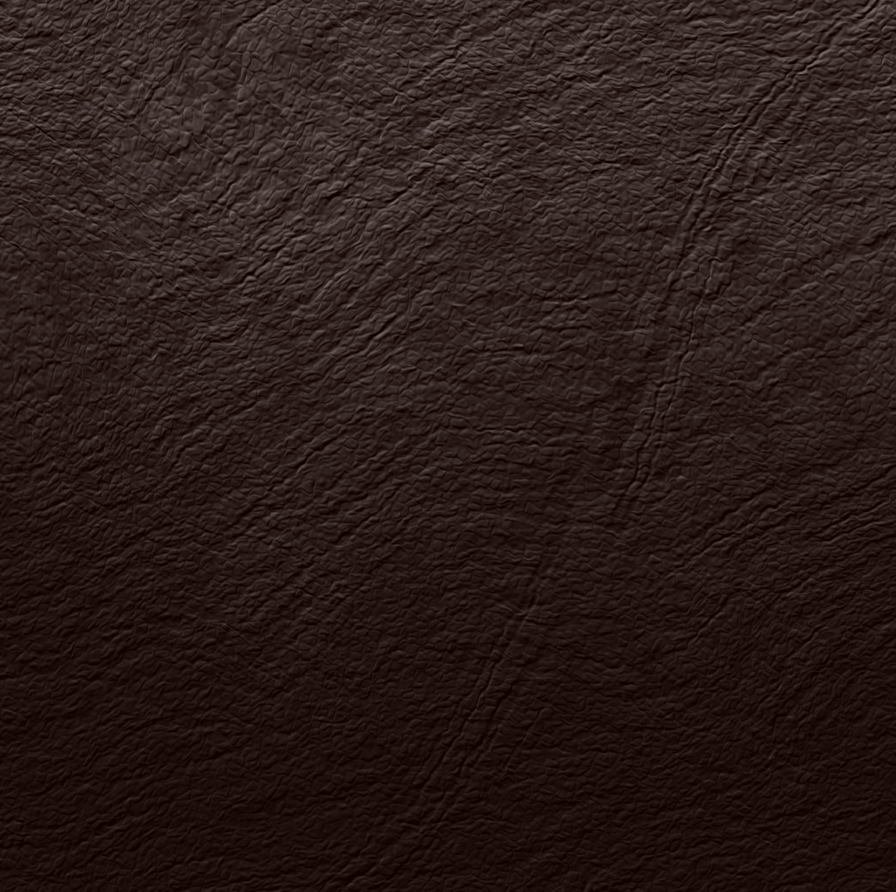
Reproduce this texture procedurally as a WebGL 1 fragment shader.

```glsl
precision highp float;
// Dark brown creased leather: fine grain, directional wrinkles and one long fold, lit from above.

uniform vec2 u_resolution;

const vec3 SHADOW_BROWN = vec3(0.09, 0.03, 0.02);
const vec3 SHEEN_BROWN = vec3(0.38, 0.33, 0.32);
const float TONE_BOTTOM = 0.07;
const float TONE_TOP = 0.46;
const vec2 LIGHT_STEP = vec2(-0.0009, 0.0024);
const float RELIEF_SCALED = 0.85;   // relief contrast that follows the sheen
const float RELIEF_FIXED = 0.19;    // relief contrast everywhere
const float MEAN_HEIGHT = 1.75;
const float VALLEY_DEPTH = 0.34;
const float PEBBLE_FREQ = 125.0;
const float PEBBLE_STRETCH = 1.7;
const float PEBBLE_ANGLE = 0.25;
const float WRINKLE_FREQ = 54.0;
const vec2 STREAK_FREQ = vec2(95.0, 185.0);
const float GRAIN_FREQ = 250.0;
const float FOLD_WIDTH = 0.05;

vec2 hash2(vec2 p) {
  vec3 q = fract(p.xyx * vec3(0.1031, 0.1030, 0.0973));
  q += dot(q, q.yzx + 33.33);
  return fract((q.xx + q.yz) * q.zy);
}

float noise(vec2 p) {
  vec2 i = floor(p);
  vec2 f = fract(p);
  f = f * f * (3.0 - 2.0 * f);
  float low = mix(hash2(i).x, hash2(i + vec2(1.0, 0.0)).x, f.x);
  float high = mix(hash2(i + vec2(0.0, 1.0)).x, hash2(i + 1.0).x, f.x);
  return mix(low, high, f.y);
}

// Coordinates along and across a direction
vec2 alongAcross(vec2 p, float angle) {
  vec2 d = vec2(cos(angle), sin(angle));
  return vec2(dot(p, d), dot(p, vec2(-d.y, d.x)));
}

// Rounded cells parted by narrow creases
float pebbles(vec2 p) {
  vec2 q = alongAcross(p, PEBBLE_ANGLE) * PEBBLE_FREQ;
  q.x /= PEBBLE_STRETCH;
  vec2 cell = floor(q);
  float nearest = 8.0;
  float second = 8.0;
  for (int y = -1; y <= 1; y++) {
    for (int x = -1; x <= 1; x++) {
      vec2 c = cell + vec2(float(x), float(y));
      float d = length(c + hash2(c) - q);
      second = min(second, max(nearest, d));
      nearest = min(nearest, d);
    }
  }
  return smoothstep(-0.05, 0.5, second - nearest);
}

// Valleys where stretched noise crosses its middle value
float creases(vec2 q) {
  return smoothstep(0.0, 0.5, abs(2.0 * noise(q) - 1.0));
}

float wrinkles(vec2 p, float angle, float freq, float stretch) {
  return creases(alongAcross(p, angle) * freq * vec2(1.0 / stretch, 1.0) + angle * 40.0);
}

// Signed distance across the long S-shaped fold
float foldOffset(vec2 p) {
  float y = p.y - 0.5;
  return (p.x - 0.68 - 0.35 * y - 0.9 * y * y * y) * 0.92;
}

float leatherHeight(vec2 p) {
  // Gentle warps bend the wrinkles and roughen their edges
  vec2 broad = vec2(noise(p * 4.0 + 3.0), noise(p * 4.0 + 17.0)) - 0.5;
  vec2 small = vec2(noise(p * 34.0 + 5.0), noise(p * 34.0 + 41.0)) - 0.5;
  vec2 rough = vec2(noise(p * 130.0 + 7.0), noise(p * 130.0 + 61.0)) - 0.5;
  vec2 w = p + 0.10 * broad + 0.008 * small + 0.005 * rough;

  // Patches in which each wrinkle direction prevails
  float diagonal = smoothstep(0.3, 0.6, noise(p * 3.2 + 8.0));
  float level = 1.0 - 0.8 * diagonal;
  float crossing = smoothstep(0.45, 0.75, noise(p * 3.7 + 29.0));

  float u = foldOffset(p + 0.05 * broad + 0.007 * small + 0.004 * rough);
  float band = exp(-u * u / (FOLD_WIDTH * FOLD_WIDTH));

  float h = 0.50 * pebbles(w);
  h += 0.80 * diagonal * wrinkles(w, 0.62, WRINKLE_FREQ, 6.0);
  h += 0.65 * level * wrinkles(w, 0.10, WRINKLE_FREQ * 1.1, 4.5);
  h += 0.50 * crossing * wrinkles(w, -0.55, WRINKLE_FREQ * 1.4, 4.5);
  h += 0.35 * wrinkles(w, 0.35, WRINKLE_FREQ * 0.6, 5.0);

  // Parallel ridges running along the fold
  h += 1.0 * band * (creases(vec2(u * 78.0, p.y * 6.0) + 11.0) - 0.5);

  // Fine streaks and grain
  h += 0.75 * noise(alongAcross(w, 0.3) * STREAK_FREQ);
  return h + 0.50 * noise(p * GRAIN_FREQ);
}

void main() {
  vec2 p = gl_FragCoord.xy / u_resolution.y;

  // Broad sheen, strongest toward the top
  float haze = noise(p * 2.6 + 13.0) - 0.5;
  float sheen = smoothstep(0.08, 1.0, p.y + 0.2 * haze);
  float tone = mix(TONE_BOTTOM, TONE_TOP, sheen);

  // Slope toward the light, with darker valleys
  float h = leatherHeight(p);
  float slope = clamp(h - leatherHeight(p + LIGHT_STEP), -1.0, 1.4);
  float valley = clamp(1.0 + VALLEY_DEPTH * (h - MEAN_HEIGHT), 0.45, 1.45);
  tone = tone * valley * (1.0 + RELIEF_SCALED * slope) + RELIEF_FIXED * slope;

  vec3 color = mix(SHADOW_BROWN, SHEEN_BROWN, clamp(tone, -0.1, 1.2));
  gl_FragColor = vec4(max(color, 0.0), 1.0);
}
```
